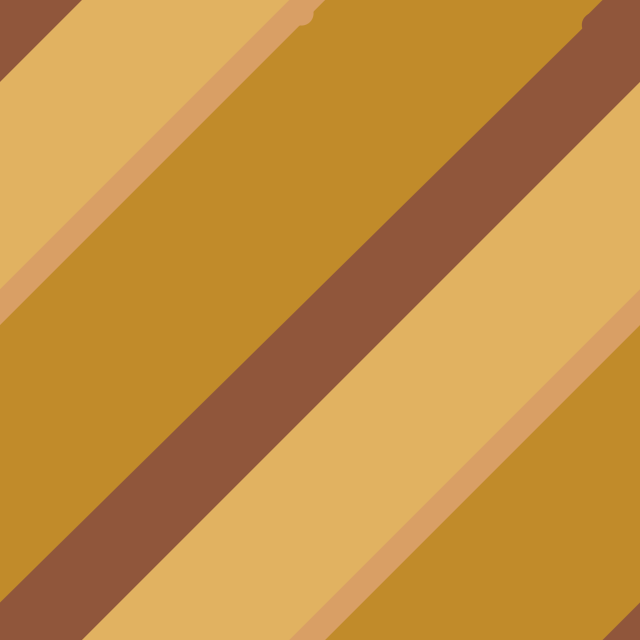
Give the GLSL for this pattern, as a three.js fragment shader.

```glsl
// Broad diagonal stripes in ochre, sand, peach and brown, with slightly worn edges.
varying vec2 vUv;

// Coverage past an edge, softened over one pixel width
float past(float edge, float t, float soft) {
  return smoothstep(edge - soft, edge + soft, t);
}

// Coverage of a round blot that wraps around the tile
float blot(vec2 center, float radius, float soft) {
  vec2 offset = fract(vUv - center + 0.5) - 0.5;
  return 1.0 - past(radius, length(offset), soft);
}

void main() {
  vec3 ochre = vec3(0.757, 0.545, 0.165);
  vec3 sand = vec3(0.882, 0.698, 0.380);
  vec3 brown = vec3(0.565, 0.337, 0.231);
  vec3 peach = vec3(0.851, 0.624, 0.396);

  // One stripe cycle across the tile; derivatives are taken before wrapping
  float across = fract(vUv.x - vUv.y);
  float stripeSoft = 0.5 * fwidth(vUv.x - vUv.y);
  float blotSoft = 0.7 * fwidth(vUv.x);

  // The brown edge drifts slowly, then returns under a rounded end
  float drift = 0.0143 * vUv.x * (1.0 - step(0.915, vUv.x));

  // Stripes
  vec3 color = mix(brown, sand, past(0.128, across, stripeSoft));
  color = mix(color, peach, past(0.452, across, stripeSoft));
  color = mix(color, ochre, past(0.508, across, stripeSoft));
  color = mix(color, brown, past(0.9414 + drift, across, stripeSoft));

  // Rounded blots on the stripe edges
  color = mix(color, peach, blot(vec2(0.471, 0.979), 0.0189, blotSoft));
  color = mix(color, brown, blot(vec2(0.928, 0.961), 0.0189, blotSoft));

  gl_FragColor = vec4(color, 1.0);
}
```
